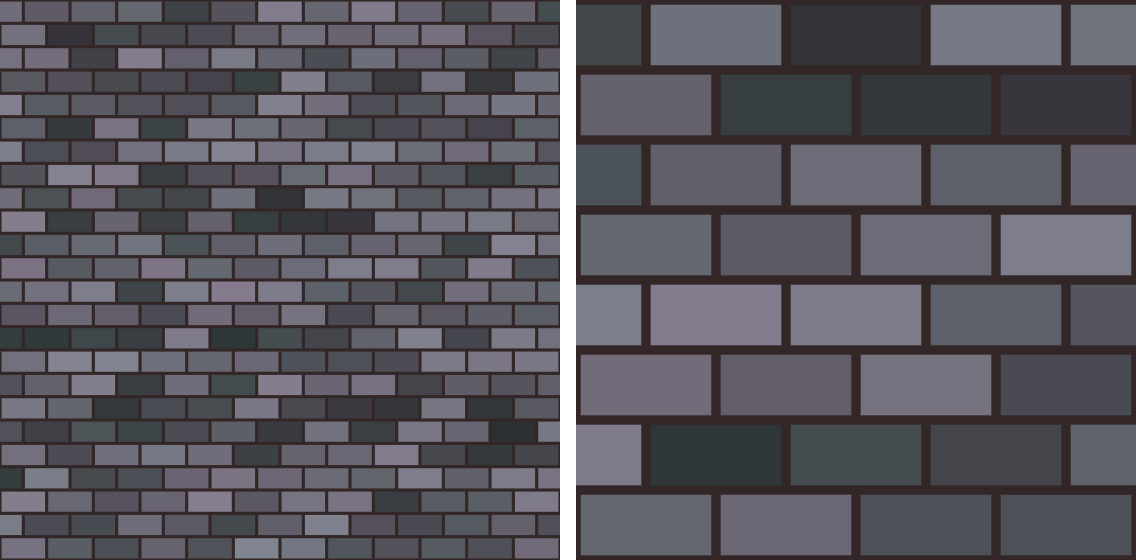
Left, the full canvas; right, a detail of the centre.
Reproduce this pattern procedurally as a Shadertoy shader.

```glsl
// Running-bond brick wall: flat slate bricks with sharp corners on dark mortar.
// Alternate courses shift by half a brick; a hash per brick picks its shade
// and a slight warm or cool tint. Joints come from a box distance.

#define BRICKS_ACROSS 12.0
#define COURSES 24.0
#define JOINT_WIDTH 0.0056
#define SHADE_BIAS 0.73
#define TINT_AMOUNT 0.014
#define MORTAR_COLOR vec3(0.195, 0.150, 0.150)
#define DARK_BRICK vec3(0.175, 0.188, 0.198)
#define LIGHT_BRICK vec3(0.523, 0.512, 0.572)

float hash(vec2 p)
{
    vec3 q = fract(p.xyx * vec3(0.1031, 0.1030, 0.0973));
    q += dot(q, q.yzx + 33.33);
    return fract((q.x + q.y) * q.z);
}

// Flat colour of one brick: mostly mid to light, with a few dark ones
vec3 brickColor(vec2 id)
{
    float shade = pow(hash(id + 17.0), SHADE_BIAS);
    float tint = (hash(id + 91.0) * 2.0 - 1.0) * TINT_AMOUNT;
    return mix(DARK_BRICK, LIGHT_BRICK, shade) + tint * vec3(1.0, -0.7, 0.2);
}

// Signed distance to an axis-aligned box centred at the origin
float boxDistance(vec2 p, vec2 halfSize)
{
    vec2 d = abs(p) - halfSize;
    return length(max(d, 0.0)) + min(max(d.x, d.y), 0.0);
}

void mainImage(out vec4 fragColor, in vec2 fragCoord)
{
    vec2 uv = fragCoord / iResolution.xy;
    vec2 grid = vec2(BRICKS_ACROSS, COURSES);

    // Brick cell, with odd courses shifted by half a brick
    vec2 cell = uv * grid;
    cell.x += 0.5 * mod(floor(cell.y), 2.0);
    vec2 id = floor(cell);
    vec2 local = (fract(cell) - 0.5) / grid;

    // Smooth edge, one pixel wide
    float pixel = 1.0 / min(iResolution.x, iResolution.y);
    float d = boxDistance(local, 0.5 / grid - 0.5 * JOINT_WIDTH);
    float brick = clamp(0.5 - d / pixel, 0.0, 1.0);

    fragColor = vec4(mix(MORTAR_COLOR, brickColor(id), brick), 1.0);
}
```
